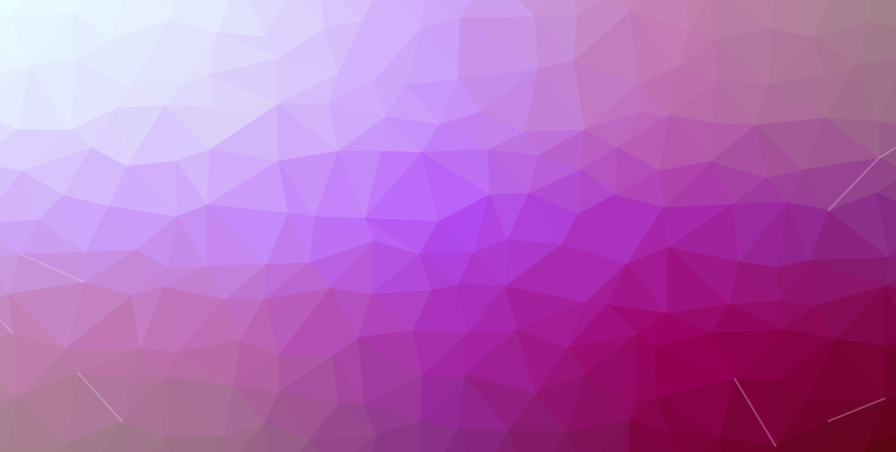
A WebGL 1 fragment shader for this background:

```glsl
precision highp float;
// Low-poly mesh of flat triangles, tinted from icy white through violet to dark wine.

uniform vec2 u_resolution;

const vec2 CELLS = vec2(18.0, 10.0);      // mesh cells across the canvas
const vec2 VERTEX_BASE = vec2(0.5, 0.4);  // resting place of a vertex in its cell
const float JITTER = 0.36;                // largest vertex shift, in cells
const float TINT_SPREAD = 0.025;          // random tint shift per facet
const float SEAM_CHANCE = 0.03;           // share of cells with a pale hairline
const float SEAM_ALPHA = 0.3;

const vec3 ICE = vec3(0.92, 1.0, 1.0);
const vec3 LAVENDER = vec3(0.865, 0.825, 0.985);
const vec3 VIOLET = vec3(0.70, 0.31, 0.97);
const vec3 MAGENTA = vec3(0.61, 0.0, 0.38);
const vec3 WINE = vec3(0.36, 0.02, 0.08);
const vec3 SEAM = vec3(0.92, 0.78, 0.92);

vec2 hash2(vec2 p) {
  vec2 k = vec2(dot(p, vec2(127.1, 311.7)), dot(p, vec2(269.5, 183.3)));
  return fract(sin(k) * 43758.55);
}

// Five evenly spaced colour stops.
vec3 palette(float t) {
  float s = clamp(t, 0.0, 1.0) * 4.0;
  vec3 c = mix(ICE, LAVENDER, clamp(s, 0.0, 1.0));
  c = mix(c, VIOLET, clamp(s - 1.0, 0.0, 1.0));
  c = mix(c, MAGENTA, clamp(s - 2.0, 0.0, 1.0));
  return mix(c, WINE, clamp(s - 3.0, 0.0, 1.0));
}

// The same palette runs rightwards and downwards, averaged.
vec3 fieldColor(vec2 uv) {
  return 0.5 * (palette(uv.x) + palette(1.0 - uv.y));
}

vec2 vertex(vec2 cell) {
  return cell + VERTEX_BASE + (hash2(cell) * 2.0 - 1.0) * JITTER;
}

// Signed distance to the line a-b, positive on its left.
float leftOf(vec2 p, vec2 a, vec2 b) {
  vec2 e = normalize(b - a);
  return e.x * (p.y - a.y) - e.y * (p.x - a.x);
}

float segmentDistance(vec2 p, vec2 a, vec2 b) {
  vec2 e = b - a;
  return length(p - a - e * clamp(dot(p - a, e) / dot(e, e), 0.0, 1.0));
}

// Facet colour weighted by its coverage, with the coverage in alpha.
vec4 facet(vec2 p, vec2 a, vec2 b, vec2 c, float pixel) {
  float inside = min(leftOf(p, a, b), min(leftOf(p, b, c), leftOf(p, c, a)));
  float coverage = clamp(inside / pixel + 0.5, 0.0, 1.0);
  vec2 center = (a + b + c) / 3.0;
  vec2 shift = (hash2(floor(center * 16.0)) - 0.5) * TINT_SPREAD;
  return vec4(fieldColor(center / CELLS + shift), 1.0) * coverage;
}

void main() {
  vec2 p = gl_FragCoord.xy / u_resolution * CELLS;
  float pixel = CELLS.y / u_resolution.y;
  vec4 sum = vec4(0.0);
  float seam = 0.0;

  // Each quad of jittered vertices is split along its shorter diagonal.
  for (int j = -1; j <= 0; j++) {
    for (int i = -1; i <= 0; i++) {
      vec2 cell = floor(p) + vec2(float(i), float(j));
      vec2 a = vertex(cell);
      vec2 b = vertex(cell + vec2(1.0, 0.0));
      vec2 c = vertex(cell + vec2(1.0, 1.0));
      vec2 d = vertex(cell + vec2(0.0, 1.0));
      if (distance(b, d) < distance(a, c)) {
        vec2 first = a;
        a = b;
        b = c;
        c = d;
        d = first;
      }
      sum += facet(p, a, b, c, pixel) + facet(p, a, c, d, pixel);

      // Rare hairline along the diagonal.
      float chosen = step(hash2(cell + 37.0).x, SEAM_CHANCE);
      float line = 1.0 - smoothstep(0.01, 0.01 + pixel, segmentDistance(p, a, c));
      seam = max(seam, chosen * line);
    }
  }

  vec3 color = sum.a > 0.001 ? sum.rgb / sum.a : fieldColor(p / CELLS);
  gl_FragColor = vec4(mix(color, SEAM, seam * SEAM_ALPHA), 1.0);
}
```
